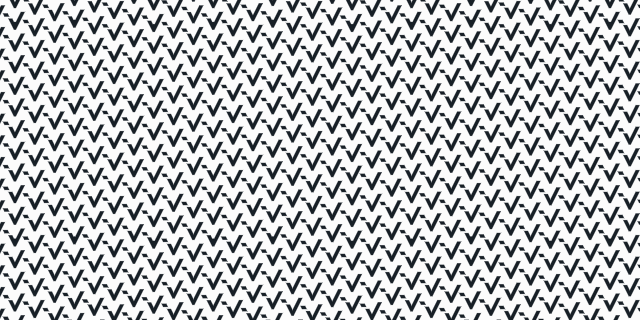
Reproduce this pattern procedurally as a WebGL 1 fragment shader.

```glsl
precision highp float;

// Dark check strokes, each with a small slanted dash at its upper left.
// Columns step down by a fixed share of a row, so the marks form a staircase;
// marks lying on the seam of each ten-row block have a filled crotch.

uniform vec2 u_resolution;

// Lengths are in design units, with UNITS_HIGH of them to the canvas height.
const float UNITS_HIGH = 384.0;
const vec2  PITCH = vec2(23.8, 26.0);    // column and row spacing
const vec2  FIRST_MARK = vec2(19.2, 25.0); // centre, measured from upper left
const float COLUMN_DROP = 0.3;           // rows dropped per column
const float BLOCK_ROWS = 10.0;           // rows between seams
const float SEAM_REACH = 0.15;           // rows from seam that are affected

const float LEAN = 0.5;                  // sideways run per unit of height
const float HALF_STROKE = 2.4;           // half width, measured horizontally
const float TIP_HALF = 1.2;              // half width of the blunt tip
const vec2  TIP = vec2(-1.3, -10.75);
const float TALL_ARM = 21.5;
const float SHORT_ARM = 13.5;
const float SEAM_WEB = 9.5;              // height of the filled crotch

const vec2  DASH_CENTRE = vec2(-11.9, 7.0);
const vec2  DASH_HALF = vec2(2.9, 2.0);

const vec3  INK = vec3(0.09, 0.12, 0.15);
const vec3  PAPER = vec3(0.99);

// Scales a horizontal offset to a distance across a leaning edge.
float acrossLean(float offset) {
  return offset * inversesqrt(1.0 + LEAN * LEAN);
}

// Check with a blunt tip at the origin and a taller right arm.
float checkDistance(vec2 p, bool onSeam) {
  float outer = acrossLean(abs(p.x) - LEAN * p.y - TIP_HALF);
  float inner = acrossLean(LEAN * p.y + TIP_HALF - 2.0 * HALF_STROKE - abs(p.x));
  float armTop = p.x > 0.0 ? TALL_ARM : SHORT_ARM;
  float ends = max(p.y - armTop, -p.y);
  float check = max(max(outer, inner), ends);
  if (onSeam) {
    check = min(check, max(max(outer, -p.y), p.y - SEAM_WEB));
  }
  return check;
}

// Parallelogram leaning the same way as the short arm.
float dashDistance(vec2 p) {
  float sides = acrossLean(abs(p.x + LEAN * p.y) - DASH_HALF.x);
  return max(sides, abs(p.y) - DASH_HALF.y);
}

// Nearest mark of one column.
float columnDistance(vec2 p, float column) {
  float drop = COLUMN_DROP * column;
  float rowPosition = (p.y - FIRST_MARK.y) / PITCH.y - drop;
  float row = floor(rowPosition + 0.5);
  vec2 local = vec2(p.x - FIRST_MARK.x - column * PITCH.x,
                    (row - rowPosition) * PITCH.y);

  float halfBlock = 0.5 * BLOCK_ROWS;
  float fromSeam = abs(mod(drop + row + halfBlock, BLOCK_ROWS) - halfBlock);
  float check = checkDistance(local - TIP, fromSeam < SEAM_REACH);
  return min(check, dashDistance(local - DASH_CENTRE));
}

void main() {
  float unitsPerPixel = UNITS_HIGH / u_resolution.y;
  vec2 p = gl_FragCoord.xy * unitsPerPixel;
  p.y = UNITS_HIGH - p.y;

  // The dash of the next column reaches into this one.
  float column = floor((p.x - FIRST_MARK.x) / PITCH.x + 0.5);
  float d = 1e3;
  for (int i = 0; i < 2; i++) {
    d = min(d, columnDistance(p, column + float(i)));
  }

  float edge = 0.75 * unitsPerPixel;
  float ink = 1.0 - smoothstep(-edge, edge, d);
  gl_FragColor = vec4(mix(PAPER, INK, ink), 1.0);
}
```
